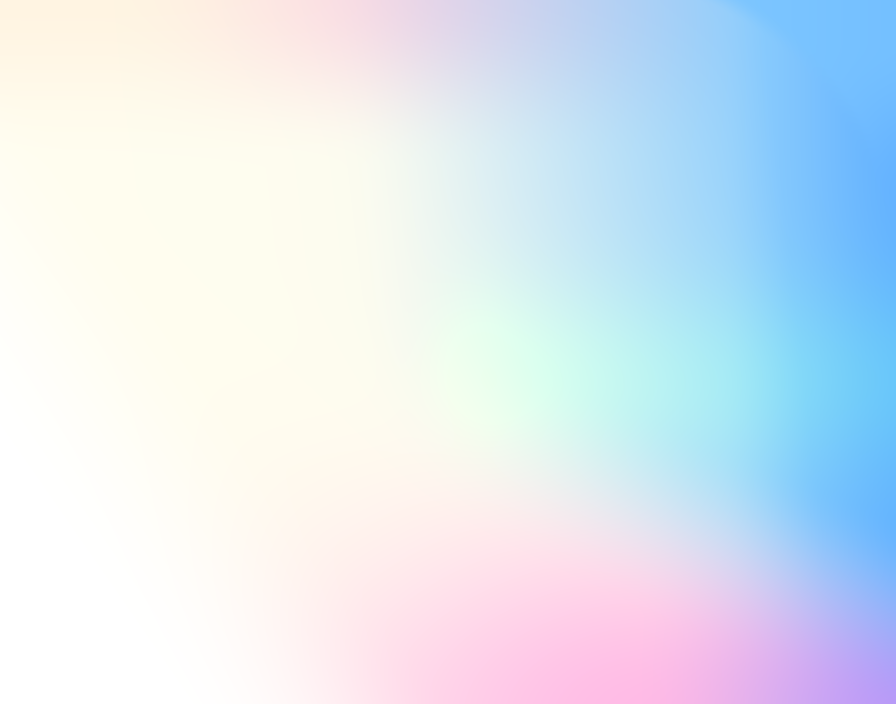
Give the GLSL for this background, as a WebGL 1 fragment shader.

```glsl
precision highp float;
// Soft pastel mesh gradient: ivory left, sky blue right, mint band, pink and violet base.
uniform vec2 u_resolution;

// Colours
const vec3 WHITE  = vec3(1.0);
const vec3 IVORY  = vec3(1.0, 0.992, 0.937);
const vec3 PEACH  = vec3(1.0, 0.957, 0.885);
const vec3 BLUSH  = vec3(0.99, 0.84, 0.89);
const vec3 PINK   = vec3(1.0, 0.73, 0.9);
const vec3 VIOLET = vec3(0.73, 0.6, 0.97);
const vec3 SKY    = vec3(0.55, 0.805, 0.99);
const vec3 AZURE  = vec3(0.38, 0.69, 1.0);
const vec3 BRIGHT = vec3(0.47, 0.765, 1.0);
const vec3 MINT_SHIFT = vec3(0.02, 0.08, -0.02);

// Layout, as fractions of the canvas
const vec2 PINK_CENTRE = vec2(0.74, -0.02);
const vec2 PINK_SPREAD = vec2(0.36, 0.27);
const vec2 CORNER_REACH = vec2(0.23, 0.42);
const vec2 ARC_CENTRE = vec2(0.664, 0.618);
const vec2 ARC_RADII = vec2(0.323, 0.412);
const float MINT_HEIGHT = 0.46;
const float MINT_SPREAD = 0.14;
const float SKY_WIDTH = 0.46;

float glow(vec2 offset) {
  return exp(-dot(offset, offset));
}

// Straight ramp with a rounded foot
float softRamp(float u) {
  return min(0.5 * (u + sqrt(u * u + 0.01)), 1.0);
}

// Ivory field, warming to peach and blush along the top
vec3 ivoryField(vec2 p) {
  vec3 topColour = mix(PEACH, BLUSH, smoothstep(0.12, 0.52, p.x));
  return mix(IVORY, topColour, smoothstep(0.76, 1.01, p.y));
}

// Pink glow at the base, turning violet in the right corner
vec3 warmBase(vec3 field, vec2 p) {
  vec3 colour = mix(field, PINK, glow((p - PINK_CENTRE) / PINK_SPREAD));
  float corner = smoothstep(0.7, 1.02, p.x) * (1.0 - smoothstep(0.0, 0.35, p.y));
  return mix(colour, VIOLET, corner);
}

// Blue side with a mint band and a brighter area outside a faint arc
vec3 coolSide(vec3 field, vec2 p) {
  float start = 0.48 - 0.09 * p.y;
  vec3 colour = mix(field, SKY, softRamp((p.x - start) / SKY_WIDTH));
  colour = mix(colour, AZURE, smoothstep(0.8, 1.04, p.x));

  float band = glow(vec2(0.0, (p.y - MINT_HEIGHT) / MINT_SPREAD));
  colour += MINT_SHIFT * band * smoothstep(0.44, 0.56, p.x);

  float outside = length((p - ARC_CENTRE) / ARC_RADII) - 1.0;
  float arc = smoothstep(-0.01, 0.07, outside);
  arc *= smoothstep(0.72, 0.94, p.y) * smoothstep(0.7, 0.8, p.x);
  return mix(colour, BRIGHT, 0.8 * arc);
}

void main() {
  vec2 p = gl_FragCoord.xy / u_resolution;
  vec3 field = ivoryField(p);

  // Slanted soft edge between the pink base and the blue side
  float edgeHeight = 0.38 - 0.55 * (p.x - 0.52);
  float cover = smoothstep(-0.15, 0.15, p.y - edgeHeight);
  vec3 colour = mix(warmBase(field, p), coolSide(field, p), cover);

  // White lower left corner
  float reach = dot(p, 1.0 / CORNER_REACH);
  colour = mix(WHITE, colour, smoothstep(0.8, 2.2, reach));

  gl_FragColor = vec4(clamp(colour, 0.0, 1.0), 1.0);
}
```
